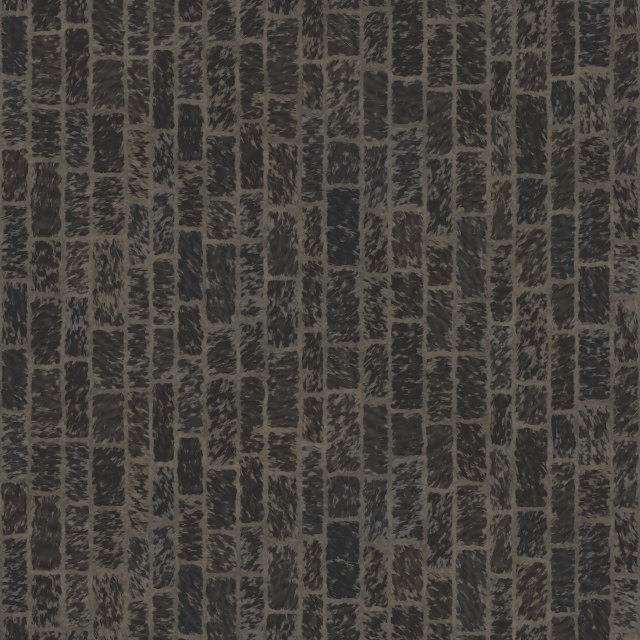
Reproduce this texture procedurally as a Shadertoy shader.

```glsl
// Weathered dark stone bricks standing upright in 21 staggered columns with thin pale mortar.

const int COLUMNS = 21;
const float EDGES[22] = float[22](0.0, 0.046, 0.099, 0.142, 0.197, 0.236, 0.275, 0.320,
    0.372, 0.415, 0.469, 0.508, 0.565, 0.609, 0.664, 0.710, 0.763, 0.803, 0.858, 0.901, 0.956, 1.0);
const float ROWS_PER_REPEAT = 5.0;      // bricks before a column repeats
const float REPEAT_HEIGHT = 0.521;
const float ROW_JITTER = 0.42;          // variation of brick length, in rows
const float HALF_GAP = 0.0031;          // half of the mortar width
const float CORNER = 0.006;
const float WOBBLE = 0.005;             // unevenness of the brick outlines
const vec2 GRAIN = vec2(250.0, 125.0);  // fine surface grain per canvas
const float PATCH = 28.0;               // worn patches per canvas
const vec3 DARK_STONE = vec3(0.172, 0.168, 0.166);
const vec3 PALE_DUST = vec3(0.475, 0.443, 0.402);
const vec3 WARM_TINT = vec3(0.016, 0.002, -0.018);

float hash(vec2 p) {
    return fract(sin(dot(p, vec2(127.1, 311.7))) * 43758.5);
}

float noise(vec2 p) {
    vec2 i = floor(p), f = fract(p);
    f = f * f * (3.0 - 2.0 * f);
    return mix(mix(hash(i), hash(i + vec2(1, 0)), f.x),
               mix(hash(i + vec2(0, 1)), hash(i + vec2(1, 1)), f.x), f.y);
}

float fbm(vec2 p) {
    return 0.6 * noise(p) + 0.4 * noise(p * 2.1 + 7.3);
}

// Height of a joint in a column, in rows
float joint(float column, float row) {
    return row + ROW_JITTER * (hash(vec2(column + 3.0, mod(row, ROWS_PER_REPEAT))) - 0.5);
}

float roundedBox(vec2 p, vec2 halfSize, float radius) {
    vec2 q = abs(p) - halfSize + radius;
    return length(max(q, 0.0)) + min(max(q.x, q.y), 0.0) - radius;
}

void mainImage(out vec4 fragColor, in vec2 fragCoord) {
    vec2 uv = fragCoord / iResolution.xy;
    vec2 p = uv + WOBBLE * (vec2(fbm(uv * 65.0), fbm(uv * 65.0 + 31.7)) - 0.5);

    // Column and brick that hold this point
    int index = 0;
    for (int i = 1; i < COLUMNS; i++) {
        if (p.x >= EDGES[i]) index = i;
    }
    float column = float(index);
    float rowHeight = REPEAT_HEIGHT / ROWS_PER_REPEAT;
    float shift = ROWS_PER_REPEAT * hash(vec2(column, 41.0));
    float y = p.y / rowHeight + shift;
    float row = floor(y);
    if (y < joint(column, row)) row -= 1.0;
    else if (y >= joint(column, row + 1.0)) row += 1.0;

    vec2 low = vec2(EDGES[index], (joint(column, row) - shift) * rowHeight);
    vec2 high = vec2(EDGES[index + 1], (joint(column, row + 1.0) - shift) * rowHeight);
    vec2 local = p - 0.5 * (low + high);
    float dist = roundedBox(local, 0.5 * (high - low) - HALF_GAP, CORNER);

    // Character of this brick
    vec2 id = vec2(column, mod(row, ROWS_PER_REPEAT));
    float shade = hash(id + 11.3);
    float age = hash(id + 23.9);
    float warmth = hash(id + 37.1) - 0.4;
    float angle = 3.14159 * hash(id + 53.7);
    mat2 turn = mat2(cos(angle), sin(angle), -sin(angle), cos(angle));

    // Rough stone: directional grain, relief and pale wear
    vec2 g = turn * local * GRAIN.x;
    g.y *= GRAIN.y / GRAIN.x;
    g += id * 17.0;
    float grain = fbm(g);
    float relief = noise(g * 0.8) - noise(g * 0.8 + vec2(0.5, -0.6));
    float patches = fbm(local * PATCH + id * 9.0) - 0.5;
    float wear = -0.21 + 0.22 * age + 0.4 * patches + 0.22 * exp(min(dist, 0.0) / 0.005);
    float speckle = smoothstep(-0.12, 0.27, grain - 0.5 + wear);
    float stoneTone = 0.14 * shade + 0.6 * speckle + 0.28 * relief;

    // Dusty mortar
    float mortarTone = 0.64 + 0.4 * (fbm(uv * 210.0) - 0.5) + 0.3 * (noise(uv * 24.0) - 0.5);

    // Ragged brick edge
    float soft = max(0.0014, 1.0 / iResolution.y);
    float face = 1.0 - smoothstep(-soft, soft, dist + 0.003 * (fbm(uv * 190.0 + 5.0) - 0.5));
    float tone = clamp(mix(mortarTone, stoneTone, face), 0.0, 1.0);
    vec3 color = mix(DARK_STONE, PALE_DUST, tone);
    color += WARM_TINT * mix(0.5, 1.6 * warmth, face) * (0.3 + tone);

    fragColor = vec4(color, 1.0);
}
```
